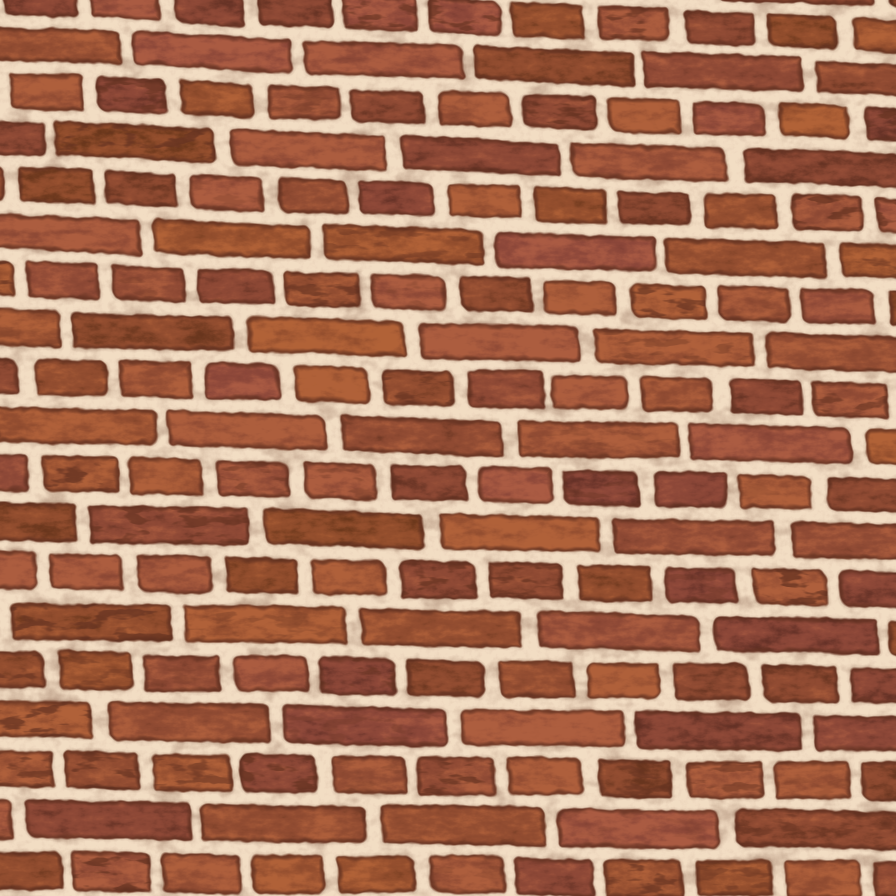
This texture is drawn by a Shadertoy shader. Its source:

```glsl
const float BRICK_LENGTH = 0.190;      // long brick plus joint, at the top row
const float LENGTH_GROWTH = 0.00052;   // extra length per row downwards
const float ROW_DRIFT = 0.0042;        // sideways lean per row
const float FIRST_JOINT = -0.047;
const float FIRST_ROW = 0.0482;
const vec2 ROW_RATE = vec2(19.226, 0.895);  // rows per unit height, thinning
const vec2 SLOPE = vec2(0.0447, 0.0355);    // course tilt, easing downwards
const vec2 JOINT = vec2(0.0145, 0.0135);
const vec2 CORNER = vec2(0.003, 0.011);     // corner radius range
const float PLACE_JITTER = 0.0045;
const float SIZE_JITTER = 0.0035;
const float TILT_JITTER = 0.03;
const float EDGE_SOFT = 0.0016;

const vec3 BRICK_DARK = vec3(0.40, 0.20, 0.13);
const vec3 BRICK_MID = vec3(0.56, 0.29, 0.20);
const vec3 BRICK_LIGHT = vec3(0.68, 0.37, 0.24);
const vec3 BRICK_RIM = vec3(0.36, 0.18, 0.12);
const vec3 MORTAR_LIGHT = vec3(0.95, 0.865, 0.765);
const vec3 MORTAR_SHADE = vec3(0.76, 0.65, 0.56);

float hash(vec2 p) {
    vec3 q = fract(p.xyx * vec3(0.1031, 0.1030, 0.0973));
    q += dot(q, q.yzx + 33.33);
    return fract((q.x + q.y) * q.z);
}

float cornerSlope(vec2 cell, vec2 offset) {
    float angle = 6.2832 * hash(cell);
    return dot(vec2(cos(angle), sin(angle)), offset);
}

// Gradient noise, roughly -0.7 to 0.7
float noise(vec2 p) {
    vec2 i = floor(p), f = fract(p);
    vec2 w = f * f * f * (f * (f * 6.0 - 15.0) + 10.0);
    vec2 e = vec2(1.0, 0.0);
    return mix(mix(cornerSlope(i, f), cornerSlope(i + e, f - e), w.x),
               mix(cornerSlope(i + e.yx, f - e.yx), cornerSlope(i + 1.0, f - 1.0), w.x), w.y);
}

float fbm(vec2 p) {
    float sum = 0.0, gain = 1.0;
    for (int k = 0; k < 3; k++) {
        sum += gain * noise(p);
        p = p * 2.1 + 17.3;
        gain *= 0.5;
    }
    return sum;
}

float roundedBox(vec2 p, vec2 halfSize, float radius) {
    vec2 q = abs(p) - halfSize + radius;
    return length(max(q, 0.0)) + min(max(q.x, q.y), 0.0) - radius;
}

// Signed distance to the nearest brick; also gives its id and local position
float brickWall(vec2 uv, out vec2 id, out vec2 p) {
    float down = 1.0 - uv.y;
    float depth = down - uv.x * (SLOPE.x - SLOPE.y * down) - FIRST_ROW;
    depth += 0.0025 * noise(uv * 5.0);
    float course = depth * (ROW_RATE.x - ROW_RATE.y * depth);
    float rowHeight = 1.0 / (ROW_RATE.x - 2.0 * ROW_RATE.y * depth);
    float row = floor(course + 0.5);

    // Stretcher courses alternate by half a brick; header courses lie between
    float phase = mod(row, 4.0);
    bool header = mod(row, 2.0) > 0.5;
    float brickLength = BRICK_LENGTH + LENGTH_GROWTH * row;
    float along = (uv.x - FIRST_JOINT - ROW_DRIFT * course) / brickLength;
    along = header ? 2.0 * (along - 0.25) : along - 0.25 * phase;
    brickLength *= header ? 0.5 : 1.0;
    id = vec2(floor(along), row);

    // Uneven placing, size, tilt and corners
    p = vec2(fract(along) - 0.5, course - row) * vec2(brickLength, rowHeight);
    vec2 jitter = vec2(hash(id + 3.7), hash(id + 9.1)) - 0.5;
    p += jitter * PLACE_JITTER * vec2(1.0, 0.5);
    p.y += p.x * TILT_JITTER * (hash(id + 21.3) - 0.5);
    vec2 halfSize = 0.5 * (vec2(brickLength, rowHeight) - JOINT);
    halfSize += SIZE_JITTER * (vec2(hash(id + 5.3), hash(id + 7.9)) - 0.5) * vec2(1.0, 0.6);
    float wear = hash(id * 3.0 + sign(p) + 40.0);
    float d = roundedBox(p, halfSize, mix(CORNER.x, CORNER.y, wear * wear));
    return d + 0.0022 * noise(uv * 42.0) + 0.0016 * noise(uv * 110.0);
}

vec3 mortarColor(vec2 uv, float d) {
    float stain = smoothstep(-0.05, 0.75, fbm(uv * vec2(24.0, 38.0)));
    float grain = fbm(uv * 130.0);
    float contact = 1.0 - smoothstep(0.0, 0.0045, d);
    float shade = 0.75 * stain + 0.22 * grain + 0.35 * contact;
    return mix(MORTAR_LIGHT, MORTAR_SHADE, clamp(shade, 0.0, 1.0));
}

vec3 brickColor(vec2 uv, vec2 id, float d) {
    vec2 q = uv + 5.0 * vec2(hash(id + 1.3), hash(id + 2.9));
    float streak = fbm(q * vec2(22.0, 65.0));
    float grain = fbm(q * vec2(90.0, 150.0));
    float tone = 0.60 + 0.55 * (hash(id + 11.7) - 0.5) + 0.42 * streak + 0.20 * grain;
    vec3 color = mix(BRICK_DARK, BRICK_MID, smoothstep(0.0, 0.5, tone));
    color = mix(color, BRICK_LIGHT, smoothstep(0.45, 0.95, tone));
    color += vec3(0.015, 0.015, -0.025) * (2.0 * hash(id + 31.1) - 1.0);

    // Burnt smudges on some bricks, then the dark uneven rim
    float burnt = smoothstep(0.55, 1.0, hash(id + 17.9));
    color = mix(color, BRICK_DARK, 0.75 * burnt * smoothstep(0.05, 0.4, fbm(q * vec2(28.0, 80.0) + 8.0)));
    float rim = smoothstep(-0.0065, -0.001, d + 0.003 * noise(uv * 60.0));
    return mix(color, BRICK_RIM, 0.72 * rim);
}

void mainImage(out vec4 fragColor, in vec2 fragCoord) {
    vec2 uv = fragCoord / iResolution.y;
    vec2 id, p;
    float d = brickWall(uv, id, p);
    float soft = max(EDGE_SOFT, 0.8 / iResolution.y);
    vec3 color = mix(brickColor(uv, id, d), mortarColor(uv, d), smoothstep(-soft, soft, d));
    fragColor = vec4(color, 1.0);
}
```
